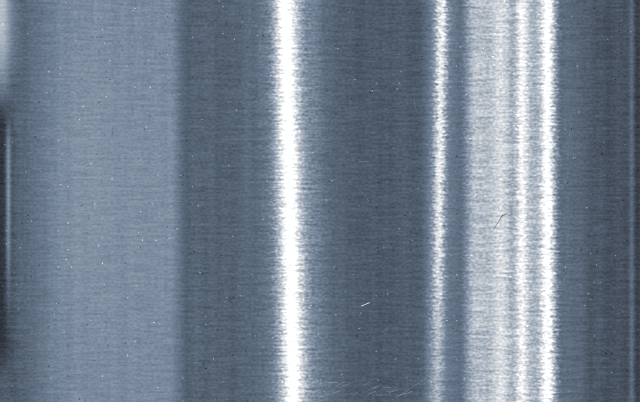
A Shadertoy shader for this texture:

```glsl
#define BASE_TONE 0.355
#define BRUSH_SCALE vec2(13.0, 135.0)
#define GRAIN_SCALE vec2(120.0, 180.0)
#define BRUSH_AMOUNT 0.048
#define GRAIN_AMOUNT 0.060
#define GLARE_JITTER 0.0055
#define SPECK_CELLS 210.0
#define SPECK_DENSITY 0.007
#define SCRATCH_COUNT 16
#define SCRATCH_WIDTH 0.0008
#define STEEL_TINT vec3(-0.062, 0.0, 0.074)

float hash(vec2 p) {
    vec3 q = fract(p.xyx * 0.1031);
    q += dot(q, q.yzx + 33.33);
    return fract((q.x + q.y) * q.z);
}

float cornerSlope(vec2 cell, vec2 offset) {
    float angle = 6.2832 * hash(cell);
    return dot(vec2(cos(angle), sin(angle)), offset);
}

float gradientNoise(vec2 p) {
    vec2 i = floor(p), f = fract(p);
    vec2 w = f * f * f * (f * (f * 6.0 - 15.0) + 10.0);
    vec2 e = vec2(1.0, 0.0);
    float low = mix(cornerSlope(i, f), cornerSlope(i + e, f - e), w.x);
    float high = mix(cornerSlope(i + e.yx, f - e.yx), cornerSlope(i + 1.0, f - 1.0), w.x);
    return mix(low, high, w.y);
}

float glow(float x, float center, float width) {
    float d = (x - center) / width;
    return exp(-d * d);
}

float band(float x, float a, float b, float c, float d) {
    return smoothstep(a, b, x) * (1.0 - smoothstep(c, d, x));
}

// Broad reflections wrapped around the cylinder
float softReflections(float x, float y) {
    float tone = BASE_TONE;
    tone += (0.175 + 0.03 * glow(y, 0.5, 0.4)) * band(x, 0.005, 0.12, 0.262, 0.294);
    tone += 0.03 * band(x, 0.27, 0.29, 0.36, 0.44);
    tone += 0.07 * band(x, 0.655, 0.675, 0.88, 0.93);
    tone -= 0.03 * smoothstep(0.91, 0.96, x);
    tone += 0.10 * glow(x, 0.987, 0.004) - 0.06 * glow(x, 0.996, 0.005);
    // Left rim: pale corner, dark edge and a thin glint
    float rim = band(y, 0.04, 0.16, 0.68, 0.80);
    tone += 0.38 * glow(x, 0.0, 0.020) * smoothstep(0.68, 0.95, y);
    tone -= 0.15 * glow(x, 0.002, 0.013) * rim;
    tone += 0.26 * glow(x, 0.013, 0.004) * band(y, 0.12, 0.5, 0.62, 0.74);
    return tone;
}

// Bright vertical streaks
float glare(float x, float y) {
    float main = 0.446 + 0.012 * (1.0 - y);
    float light = 0.22 * glow(x, main + 0.008, 0.050) + 0.54 * glow(x, main, 0.0175);
    float narrow = 0.682 + 0.008 * y;
    light += mix(0.18, 0.42, smoothstep(0.0, 0.55, y)) * glow(x, narrow, 0.0085);
    light += 0.10 * glow(x, narrow, 0.021);
    light += 0.31 * band(x, 0.716, 0.744, 0.860, 0.878);
    light += 0.13 * glow(x, 0.783, 0.012) + 0.23 * glow(x, 0.816, 0.008);
    light += 0.31 * glow(x, 0.855, 0.009);
    light -= 0.06 * glow(x, 0.800, 0.006) + 0.05 * glow(x, 0.836, 0.007);
    return light;
}

float scratch(vec2 p, vec2 center, vec2 halfSpan) {
    vec2 d = p - center;
    float t = clamp(dot(d, halfSpan) / dot(halfSpan, halfSpan), -1.0, 1.0);
    float aa = 0.7 / iResolution.y;
    return 1.0 - smoothstep(SCRATCH_WIDTH - aa, SCRATCH_WIDTH + aa, length(d - t * halfSpan));
}

float surfaceMarks(vec2 p, float aspect) {
    // Scattered pits and glints of varied strength
    vec2 cell = floor(p * SPECK_CELLS);
    float pick = hash(cell + 71.0);
    float strength = hash(cell + 13.0);
    float spot = 1.0 - smoothstep(0.1, 0.6, length(fract(p * SPECK_CELLS) - 0.5));
    float marks = spot * strength * (0.30 * step(1.0 - SPECK_DENSITY, pick) - 0.18 * step(pick, SPECK_DENSITY));
    // Random hairlines, and a cluster near the bottom
    for (int i = 0; i < SCRATCH_COUNT; i++) {
        float n = float(i);
        vec2 r = vec2(hash(vec2(n, 3.0)), hash(vec2(n, 17.0)));
        float angle = 6.2832 * hash(vec2(n, 29.0));
        vec2 span = vec2(cos(angle), sin(angle)) * mix(0.005, 0.018, r.x);
        marks += mix(-0.07, 0.09, step(0.4, r.y)) * scratch(p, r.yx * vec2(aspect, 1.0), span);
        vec2 low = vec2(mix(0.77, 1.03, r.x), mix(0.01, 0.05, r.y));
        marks += 0.14 * scratch(p, low, vec2(0.009, 0.002 + 0.002 * sin(angle)));
    }
    // Distinct nicks
    marks += 0.60 * scratch(p, vec2(0.909, 0.243), vec2(0.010, 0.004));
    marks += 0.10 * scratch(p, vec2(1.017, 0.032), vec2(0.043, 0.027));
    marks += 0.12 * scratch(p, vec2(0.905, 0.515), vec2(0.012, -0.015));
    marks -= 0.34 * scratch(p, vec2(1.240, 0.448), vec2(0.010, 0.016));
    marks -= 0.28 * scratch(p, vec2(1.254, 0.465), vec2(0.009, 0.004));
    return marks;
}

void mainImage(out vec4 fragColor, in vec2 fragCoord) {
    vec2 uv = fragCoord / iResolution.xy;
    vec2 p = fragCoord / iResolution.y;
    float brush = gradientNoise(p * BRUSH_SCALE) + 0.5 * gradientNoise(p * BRUSH_SCALE * vec2(3.0, 1.4) + 37.0);
    float grain = gradientNoise(p * GRAIN_SCALE + 11.0);
    float streak = gradientNoise(vec2(uv.x * 70.0, uv.y * 0.8 + 5.0));

    // Independent scatter keeps both flanks of a highlight equally rough
    float scatter = gradientNoise(p * BRUSH_SCALE * vec2(2.0, 1.1) + 91.0) + gradientNoise(p * GRAIN_SCALE + 53.0);
    float light = glare(uv.x + GLARE_JITTER * scatter, uv.y);
    float tone = softReflections(uv.x, uv.y) + light + 0.035 * streak;
    float sparkle = 1.0 + 1.5 * smoothstep(0.04, 0.25, light);
    tone += (BRUSH_AMOUNT * brush + GRAIN_AMOUNT * grain) * sparkle;
    tone += surfaceMarks(p, iResolution.x / iResolution.y);

    // Cool steel tint, strongest in the middle tones
    tone = clamp(tone, 0.0, 1.0);
    vec3 color = vec3(tone) + STEEL_TINT * glow(tone, 0.5, 0.3);
    fragColor = vec4(clamp(color, 0.0, 1.0), 1.0);
}
```
